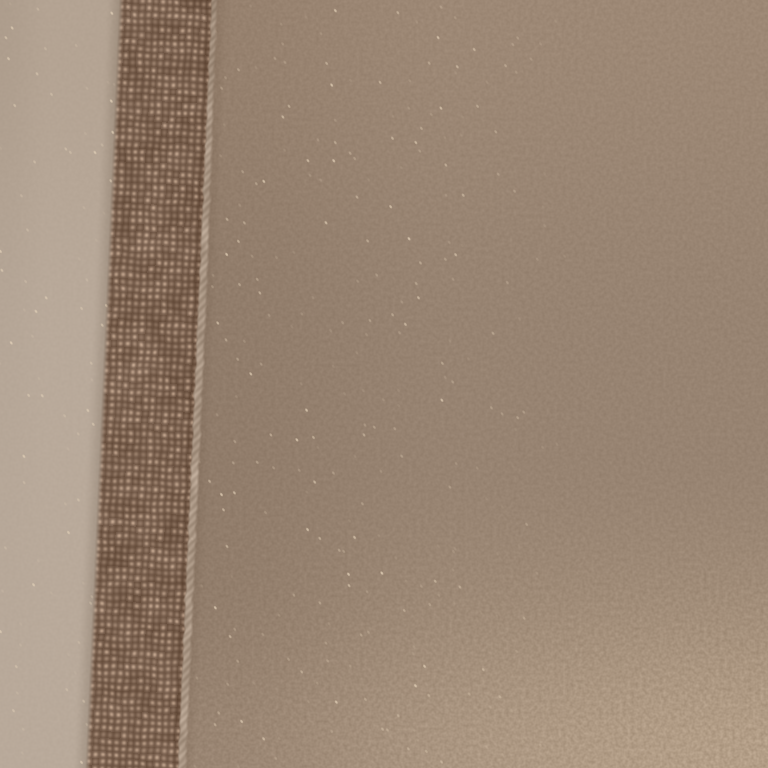
This texture is drawn by a three.js fragment shader. Its source:

```glsl
// A slanted woven ribbon with a pale frayed selvage on speckled, softly lit paper.

#define BAND_FOOT 0.115     // left edge of the ribbon at the bottom
#define BAND_LEAN 0.044     // sideways shift from bottom to top
#define BAND_WIDTH 0.117
#define FRINGE_WIDTH 0.010
#define THREADS 112.0       // threads per canvas width
#define GRAIN_SCALE 190.0
#define GRAIN_AMOUNT 0.034
#define SPECK_CELLS 46.0
#define SPECK_CHANCE 0.30
#define SPECK_RADIUS 0.0026

varying vec2 vUv;

float hash(vec2 p) {
  vec3 q = fract(vec3(p.xyx) * 0.1031);
  q += dot(q, q.yzx + 33.33);
  return fract((q.x + q.y) * q.z);
}

vec2 gradientAt(vec2 cell) {
  float angle = 6.2832 * hash(cell);
  return vec2(cos(angle), sin(angle));
}

// Gradient noise, roughly -0.7 to 0.7
float noise(vec2 p) {
  vec2 i = floor(p);
  vec2 f = p - i;
  vec2 u = f * f * f * (f * (f * 6.0 - 15.0) + 10.0);
  vec2 e = vec2(1.0, 0.0);
  float low = mix(dot(gradientAt(i), f), dot(gradientAt(i + e), f - e), u.x);
  float high = mix(dot(gradientAt(i + e.yx), f - e.yx), dot(gradientAt(i + 1.0), f - 1.0), u.x);
  return mix(low, high, u.y);
}

// Sparse bright flecks, one candidate per cell
float specks(vec2 p) {
  vec2 home = floor(p * SPECK_CELLS);
  float light = 0.0;
  for (int j = -1; j <= 1; j++) {
    for (int i = -1; i <= 1; i++) {
      vec2 cell = home + vec2(float(i), float(j));
      vec2 centre = (cell + vec2(hash(cell + 17.3), hash(cell + 71.9))) / SPECK_CELLS;
      float strength = step(hash(cell + 5.7), SPECK_CHANCE) * mix(0.15, 1.0, pow(hash(cell + 39.1), 2.0));
      vec2 d = p - centre;
      d = vec2(d.x + 0.35 * d.y, 0.8 * d.y);
      light += strength * (1.0 - smoothstep(0.2 * SPECK_RADIUS, SPECK_RADIUS, length(d)));
    }
  }
  return min(light, 1.0);
}

vec3 rightPaper(vec2 p) {
  vec3 c = mix(vec3(0.565, 0.485, 0.415), vec3(0.593, 0.515, 0.445), smoothstep(0.23, 0.62, p.x));
  c += vec3(0.022, 0.018, 0.014) * smoothstep(0.55, 1.0, p.y);
  float pool = smoothstep(0.42, 0.0, p.y) * smoothstep(0.05, 1.0, p.x);
  return c + vec3(0.085, 0.080, 0.060) * pool + 0.025 * smoothstep(0.25, 0.0, p.y);
}

vec3 leftPaper(vec2 p) {
  vec3 c = mix(vec3(0.705, 0.640, 0.575), vec3(0.725, 0.665, 0.605), smoothstep(1.0, 0.5, p.y));
  return c - 0.025 * smoothstep(0.07, 0.0, p.x) * p.y;
}

// Plain weave; s runs across the ribbon, y along it
vec3 weave(float s, float y) {
  vec2 q = vec2(s, y + 0.05 * s) * THREADS;
  q += 0.22 * vec2(noise(q * 0.35), noise(q * 0.35 + 40.0));
  vec2 ridge = 0.5 + 0.5 * cos(6.2832 * q);
  float knot = ridge.x * ridge.y;
  float gap = (1.0 - ridge.x) * 0.5 + (1.0 - ridge.y) * 0.5;
  float uneven = hash(floor(q + 0.5)) - 0.5;
  float blotch = noise(vec2(s, y) * 26.0) + noise(vec2(s * 15.0, y * 70.0));
  vec3 c = vec3(0.510, 0.412, 0.343) + vec3(0.16, 0.15, 0.135) * knot * (0.8 + uneven);
  return c - 0.085 * gap + 0.045 * uneven + 0.035 * blotch;
}

void main() {
  vec2 p = vUv;
  float s = p.x - BAND_FOOT - BAND_LEAN * p.y;
  float fray = 0.0025 * noise(vec2(3.0, p.y * 75.0));
  float beyond = s - BAND_WIDTH - fray;

  // Paper on both sides, with contact shadows along the ribbon
  vec3 colour = mix(leftPaper(p), rightPaper(p), smoothstep(0.0, 0.02, s));
  colour -= 0.075 * smoothstep(-0.022, 0.0, s) * step(s, 0.06);
  colour -= 0.035 * (1.0 - smoothstep(0.004, 0.026, beyond)) * step(0.06, s);

  // Fine grain, stronger in the lit lower corner
  float grain = noise(p * GRAIN_SCALE) + 0.6 * noise(p * GRAIN_SCALE * 1.7 + 9.0);
  float lit = smoothstep(0.4, 0.0, p.y) * p.x;
  float side = mix(0.4, 1.0, step(0.06, s));
  colour += GRAIN_AMOUNT * grain * side * (0.8 + 1.2 * lit);

  // Flecks fade out toward the far right
  float spread = mix(1.0, 0.06, smoothstep(0.55, 0.78, p.x));
  colour = mix(colour, vec3(0.90, 0.83, 0.73), 0.75 * spread * specks(p));

  // Woven ribbon
  float band = smoothstep(-0.005, 0.003, s) * (1.0 - smoothstep(-0.002, 0.002, beyond));
  vec3 cloth = weave(s, p.y) - 0.04 * smoothstep(-0.014, -0.001, beyond);
  colour = mix(colour, cloth, band);

  // Pale twisted selvage, darker and thinner near the top
  float width = FRINGE_WIDTH * mix(1.0, 0.7, smoothstep(0.6, 1.0, p.y));
  float fringe = smoothstep(-0.002, 0.002, beyond) * (1.0 - smoothstep(width - 0.003, width + 0.002, beyond));
  float twist = 0.5 + 0.5 * cos(6.2832 * (p.y * 85.0 - beyond * 90.0));
  float wear = noise(vec2(s * 60.0, p.y * 38.0));
  vec3 thread = vec3(0.645, 0.570, 0.500) + 0.085 * twist + 0.10 * wear;
  colour = mix(colour, thread - 0.05 * smoothstep(0.75, 1.0, p.y), 0.88 * fringe);

  gl_FragColor = vec4(colour, 1.0);
}
```
